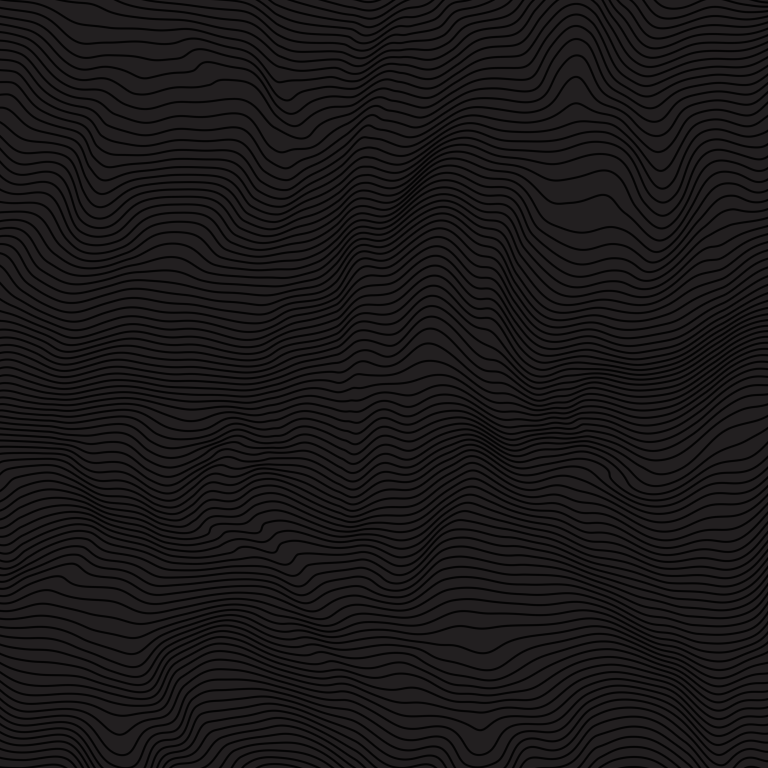
Give the GLSL for this background, as a three.js fragment shader.

```glsl
varying vec2 vUv;

vec2 randomDirection(vec2 cell) {
  float angle = 6.2832 * fract(sin(dot(cell, vec2(127.1, 311.7))) * 43758.55);
  return vec2(cos(angle), sin(angle));
}

float gradientNoise(vec2 p) {
  vec2 cell = floor(p);
  vec2 f = p - cell;
  vec2 blend = f * f * f * (f * (f * 6.0 - 15.0) + 10.0);
  vec2 right = vec2(1.0, 0.0);
  vec2 up = vec2(0.0, 1.0);
  float bottom = mix(dot(randomDirection(cell), f),
                     dot(randomDirection(cell + right), f - right), blend.x);
  float top = mix(dot(randomDirection(cell + up), f - up),
                  dot(randomDirection(cell + 1.0), f - 1.0), blend.x);
  return mix(bottom, top, blend.y);
}

// Noise flattened around zero, which leaves calm stretches between the waves
float plateauNoise(vec2 p) {
  float n = gradientNoise(p);
  return n * smoothstep(0.0, 0.3, abs(n));
}

// Successive shears bend the level lines without closing them into loops
float lineHeight(vec2 p) {
  p.y += 0.14 * plateauNoise(p * vec2(4.5, 2.2) + vec2(3.7, 8.2));
  p.x += 0.06 * plateauNoise(p * vec2(4.0, 7.0) + vec2(21.3, 5.6));
  p.y += 0.07 * plateauNoise(p * vec2(6.0, 3.4) + vec2(40.1, 17.8));
  p.y += 0.022 * gradientNoise(p * vec2(11.0, 6.0) + vec2(9.4, 31.5));
  return p.y * 86.0;
}

void main() {
  // Distance to the nearest line, corrected by the slope of the field
  float height = lineHeight(vUv);
  vec2 offset = vec2(0.0008, 0.0);
  vec2 slope = vec2(lineHeight(vUv + offset.xy) - height,
                    lineHeight(vUv + offset.yx) - height) / offset.x;
  float lineDistance = abs(fract(height) - 0.5) / max(length(slope), 1.0);

  // Thin black strokes on charcoal
  float stroke = 1.0 - smoothstep(0.0004, 0.0023, lineDistance);
  vec3 color = mix(vec3(0.135, 0.121, 0.126), vec3(0.012), stroke);
  gl_FragColor = vec4(color, 1.0);
}
```
